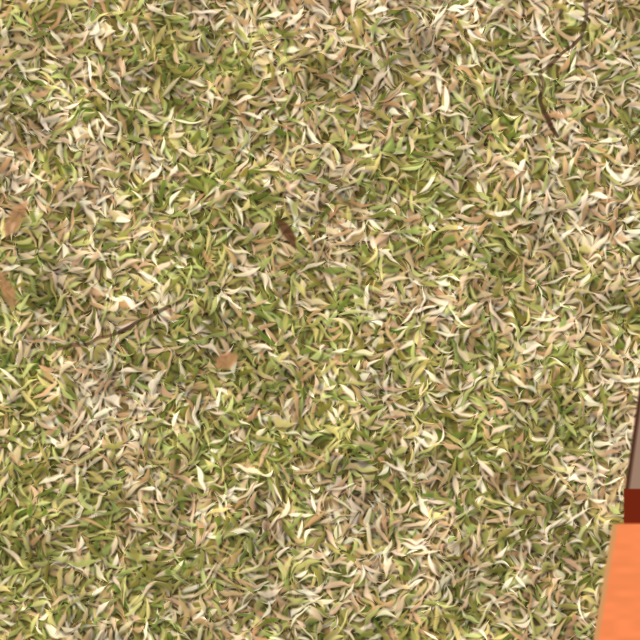
A Shadertoy shader for this texture:

```glsl
// Dry lawn seen from above: layers of soft bent blades, straw and green,
// are scattered on jittered grids over dark soil, then topped with a few
// fallen leaves, two twigs and the corner of an orange painted block.

vec4 hash4(vec3 p) {
    vec4 q = fract(p.xyzx * vec4(.1031, .1030, .0973, .1099));
    q += dot(q, q.wzxy + 33.33);
    return fract((q.xxyz + q.yzzw) * q.zywx);
}

float valueNoise(vec2 p) {
    vec2 i = floor(p), f = fract(p);
    f = f * f * (3. - 2. * f);
    float a = hash4(vec3(i, 91.)).x, b = hash4(vec3(i + vec2(1, 0), 91.)).x;
    float c = hash4(vec3(i + vec2(0, 1), 91.)).x, d = hash4(vec3(i + 1., 91.)).x;
    return mix(mix(a, b, f.x), mix(c, d, f.x), f.y);
}

float fill(float d, float soft) { return 1. - smoothstep(-soft, soft, d); }

vec2 turn(vec2 p, float a) {
    float c = cos(a), s = sin(a);
    return vec2(c * p.x + s * p.y, c * p.y - s * p.x);
}

// Signed width of a bent sliver, pointed at both ends
float sliver(vec2 q, float len, float width, float bend) {
    float t = q.x / len;
    return abs(q.y + bend * t * t) - width * (1. - t * t);
}

float segment(vec2 p, vec2 a, vec2 b) {
    vec2 ab = b - a;
    return length(p - a - ab * clamp(dot(p - a, ab) / dot(ab, ab), 0., 1.));
}

vec3 bladeColor(vec4 r, float greenShare) {
    vec3 green = mix(vec3(.37, .39, .14), vec3(.77, .75, .47), r.x);
    vec3 straw = mix(vec3(.66, .51, .33), vec3(.95, .90, .77), r.x);
    straw += vec3(.05, -.02, .03) * (r.z - .5);
    green += vec3(.12, 0., .02) * (r.z - .4);
    return r.y < greenShare ? green : straw;
}

vec3 lawn(vec2 p, float soft) {
    float patches = .45 * valueNoise(p * 6. + 3.) + .55 * valueNoise(p * 19.);
    float greenShare = clamp(.47 + 1.2 * (patches - .5) - .12 * (p.x + p.y - 1.), .1, .9);
    vec3 soil = mix(vec3(.36, .29, .15), vec3(.64, .54, .37), valueNoise(p * 70.));
    vec3 col = mix(soil, soil * vec3(.86, .98, .72), greenShare);
    // Warping breaks up the clean outlines of the blades
    vec2 w = p + .007 * (vec2(valueNoise(p * 60.), valueNoise(p * 60. + 31.)) - .5);

    for (int layer = 0; layer < 10; layer++) {
        float z = float(layer);
        vec2 g = turn(w, z * .7) * 38. + z * 7.3 + 100.;
        vec2 cell = floor(g);
        for (int k = 0; k < 9; k++) {
            vec2 id = cell + vec2(k % 3 - 1, k / 3 - 1);
            vec4 r = hash4(vec3(id, z + 1.));
            vec4 s = hash4(vec3(id, z + 41.));
            float angle = .55 + 2.6 * (r.x + r.y - 1.) - z * .7;
            vec2 q = turn((g - id - .1 - .8 * r.zw) / 38., angle);
            float len = mix(.008, .023, s.w);
            float width = mix(.0020, .0044, r.z);
            float bend = (r.w - .5) * .011;
            // Soft shade under the blade, then the blade with one lit side
            float shade = fill(sliver(q + vec2(.001, .003), len, width * 1.3, bend), .003);
            col *= 1. - .20 * shade;
            vec3 blade = bladeColor(s, greenShare) * mix(.90, 1.10, z / 9.);
            float across = (q.y + bend * q.x * q.x / (len * len)) / width;
            blade *= 1. + .06 * clamp(across, -1., 1.) + .10 * q.x / len;
            col = mix(col, blade, .88 * fill(sliver(q, len, width, bend), soft));
        }
    }
    // Hollows and raised tufts
    float tufts = .55 * valueNoise(p * 36. + 50.) + .45 * valueNoise(p * 15. + 20.);
    return col * (1.08 + .55 * (tufts - .5));
}

void mainImage(out vec4 fragColor, in vec2 fragCoord) {
    vec2 p = fragCoord / iResolution.xy;
    float edge = .7 / iResolution.y;
    float soft = .0017 + edge * .5;
    vec3 col = lawn(p, soft);

    // Fallen leaves
    float tanLeaf = min(sliver(turn(p - vec2(.023, .658), 1.05), .034, .012, .004),
                        sliver(turn(p - vec2(.013, .544), -1.2), .030, .010, .003));
    tanLeaf = min(tanLeaf, sliver(turn(p - vec2(.354, .437), .4), .020, .013, .002));
    col = mix(col, vec3(.77, .55, .38) * (.85 + .3 * valueNoise(p * 90.)), .75 * fill(tanLeaf, .004));
    float brownLeaf = sliver(turn(p - vec2(.449, .638), -1.), .030, .008, .004);
    col = mix(col, vec3(.36, .22, .14), .8 * fill(brownLeaf, .003));

    // Twigs, slightly crooked
    vec2 w = p + .009 * (vec2(valueNoise(p * 45.), valueNoise(p * 45. + 9.)) - .5);
    float twig = segment(w, vec2(.918, 1.), vec2(.911, .941));
    twig = min(twig, segment(w, vec2(.911, .941), vec2(.846, .885)));
    twig = min(twig, segment(w, vec2(.846, .885), vec2(.849, .824)));
    twig = min(twig, segment(w, vec2(.849, .824), vec2(.870, .785)));
    twig = min(twig, segment(w, vec2(.090, .453), vec2(.170, .474)));
    twig = min(twig, segment(w, vec2(.170, .474), vec2(.262, .520)));
    float worn = .45 + .5 * valueNoise(p * 30.);
    col = mix(col, vec3(.28, .19, .13), worn * fill(twig - .0030, .002));

    // Post, its dark red foot, and the orange block below
    float post = max(.977 + .143 * (p.y - .238) - p.x, .225 - p.y);
    vec3 wood = mix(vec3(.30, .19, .13), vec3(.62, .50, .42), smoothstep(.002, .010, -post));
    col = mix(col, wood, fill(post, soft + edge));
    float foot = max(.975 - p.x, max(p.y - .236, .175 - p.y));
    col = mix(col, vec3(.46, .15, .07), fill(foot, .002));
    float block = max(.927 + .165 * p.y - p.x, p.y - .182);
    vec3 paint = vec3(.98, .55, .33) * (.97 + .06 * valueNoise(p * vec2(40., 110.)));
    float rim = 1. - smoothstep(.004, .012, p.x - .927 - .165 * p.y);
    paint = mix(paint, vec3(.83, .60, .38), rim);
    col = mix(col, paint, fill(block, soft + edge));

    fragColor = vec4(clamp(col, 0., 1.), 1.);
}
```
